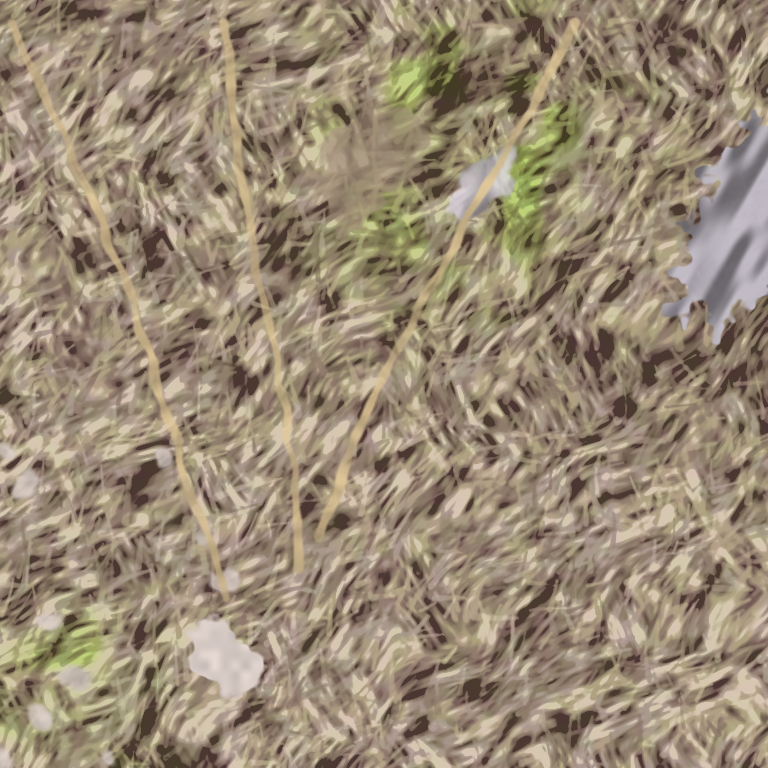
Reproduce this texture procedurally as a WebGL 2 fragment shader.

```glsl
#version 300 es
precision highp float;
uniform vec2 u_resolution;
out vec4 fragColor;

const vec3 SHADOW = vec3(0.29, 0.22, 0.19);
const vec3 EARTH = vec3(0.46, 0.38, 0.33);
const vec3 THATCH = vec3(0.56, 0.49, 0.42);
const vec3 STRAW = vec3(0.69, 0.63, 0.51);
const vec3 ASH = vec3(0.66, 0.60, 0.55);
const vec3 PALE = vec3(0.84, 0.78, 0.69);
const vec3 STALK = vec3(0.80, 0.71, 0.54);
const vec3 CHALK = vec3(0.86, 0.81, 0.79);
const vec3 SLATE = vec3(0.67, 0.65, 0.69);
const vec3 LEAF_TINT = vec3(0.88, 1.06, 0.66);
const float LEAN = 0.95;           // main direction of the grass, radians
const float FIBRE_CONTRAST = 2.1;
const float BLADE_CELLS = 23.0;
const int BLADE_LAYERS = 5;
const int PEBBLES = 12;

float hash(vec2 p) {
    vec3 q = fract(p.xyx * vec3(0.1031, 0.1030, 0.0973));
    q += dot(q, q.yzx + 33.33);
    return fract((q.x + q.y) * q.z);
}

vec2 hash2(vec2 p) { return vec2(hash(p), hash(p + 71.7)); }

float noise(vec2 p) {
    vec2 i = floor(p), f = fract(p);
    f = f * f * (3.0 - 2.0 * f);
    return mix(mix(hash(i), hash(i + vec2(1, 0)), f.x),
               mix(hash(i + vec2(0, 1)), hash(i + vec2(1, 1)), f.x), f.y);
}

// Coordinates along (x) and across (y) a direction
vec2 align(vec2 p, float a) {
    float c = cos(a), s = sin(a);
    return vec2(c * p.x + s * p.y, c * p.y - s * p.x);
}

float fibres(vec2 p, float a) {
    vec2 q = align(p, a);
    return 0.6 * noise(q * vec2(30.0, 105.0)) + 0.4 * noise(q * vec2(65.0, 190.0) + 40.0);
}

// Distance to a segment, and the position along it
vec2 segment(vec2 p, vec2 a, vec2 b) {
    vec2 d = b - a;
    float t = clamp(dot(p - a, d) / dot(d, d), 0.0, 1.0);
    return vec2(length(p - a - d * t), t);
}

// Soft, rough-edged ellipse
float stone(vec2 p, vec2 centre, vec2 radius, float a) {
    float d = length(align(p - centre, a) / radius) - 1.0;
    d += 0.6 * (noise(p * 45.0) - 0.5) + 0.25 * (noise(p * 110.0) - 0.5);
    float edge = 0.004 / radius.y;
    return 1.0 - smoothstep(-edge, edge, d);
}

float glow(vec2 p, vec2 centre, vec2 radius) {
    vec2 d = (p - centre) / radius;
    return exp(-dot(d, d));
}

// Paint short crossing blades into the tone
float blades(vec2 p, float tone) {
    for (int layer = 0; layer < BLADE_LAYERS; layer++) {
        vec2 g = align(p, float(layer) * 1.3) * BLADE_CELLS + float(layer) * 17.3;
        for (int k = 0; k < 9; k++) {
            vec2 cell = floor(g) + vec2(k % 3 - 1, k / 3 - 1);
            vec2 r = hash2(cell + 5.1), s = hash2(cell + 139.4);
            float a = LEAN + (r.x + r.y - 1.0) * 1.3 - float(layer) * 1.3;
            vec2 reach = vec2(cos(a), sin(a)) * mix(0.2, 0.65, s.x);
            vec2 mid = cell + hash2(cell + 27.9);
            vec2 d = segment(g, mid - reach, mid + reach);
            float width = mix(0.04, 0.10, s.y) * (1.0 - 0.6 * d.y);
            float cover = 1.0 - smoothstep(width - 0.03, width + 0.055, d.x);
            tone = mix(tone, mix(0.12, 1.0, sqrt(hash(cell + 63.2))), cover * 0.55);
        }
    }
    return tone;
}

vec3 grade(float t, float warmth) {
    vec3 light = mix(ASH, STRAW, warmth);
    vec3 c = mix(SHADOW, EARTH, smoothstep(0.02, 0.20, t));
    c = mix(c, THATCH, smoothstep(0.20, 0.44, t));
    c = mix(c, light, smoothstep(0.44, 0.72, t));
    return mix(c, PALE, smoothstep(0.74, 0.96, t));
}

void main() {
    vec2 p = gl_FragCoord.xy / u_resolution.y;
    vec2 w = p + 0.02 * (vec2(noise(p * 13.0), noise(p * 13.0 + 50.0)) - 0.5);

    // Matted grass in three drifting directions
    float f = mix(fibres(w, LEAN), fibres(w + 3.0, LEAN - 0.55), smoothstep(0.35, 0.65, noise(p * 9.0)));
    f = mix(f, fibres(w + 7.0, LEAN + 1.1), smoothstep(0.55, 0.75, noise(p * 11.0 + 20.0)));
    float tone = blades(w, 0.5 + (f - 0.5) * FIBRE_CONTRAST);

    // Gaps and broad shade
    float shade = glow(p, vec2(0.90, 0.53), vec2(0.20, 0.09)) + 0.6 * glow(p, vec2(0.85, 0.95), vec2(0.25, 0.12));
    float gap = noise(align(w, LEAN) * vec2(20.0, 34.0) + 9.0);
    tone -= 0.42 * smoothstep(0.68, 0.92, gap + 0.10 * shade) + 0.20 * shade;
    tone += 0.07 * (noise(p * 6.0 + 31.0) - 0.5) + 0.05 * (0.5 - p.y) + 0.03;
    float warmth = smoothstep(0.25, 0.7, noise(w * 38.0 + 12.0) + 0.15 * (p.y - 0.4));
    vec3 col = grade(tone, warmth);
    col += vec3(0.012, -0.012, 0.016) * (noise(p * 60.0 + 80.0) * 2.0 - 1.0);

    // Green growth
    float green = glow(p, vec2(0.62, 0.80), vec2(0.18, 0.18)) + glow(p, vec2(0.11, 0.09), vec2(0.10, 0.10));
    green = 0.25 * green + green * smoothstep(0.45, 0.75, noise(w * 19.0 + 4.0));
    col = mix(col, col * LEAF_TINT, clamp(green, 0.0, 1.0));

    // Flat tan clod, slate rock and chalk stones
    float grain = noise(align(p, 1.05) * vec2(16.0, 60.0));
    col = mix(col, THATCH * (0.98 + 0.22 * grain), 0.65 * stone(p, vec2(0.48, 0.79), vec2(0.085, 0.055), 1.0));
    vec3 slate = mix(SLATE * 0.62, SLATE * 1.14, smoothstep(0.15, 0.65, grain));
    col = mix(col, slate, 0.95 * stone(p, vec2(0.99, 0.73), vec2(0.16, 0.075), 1.05));
    col = mix(col, slate * 1.12, 0.8 * stone(p, vec2(0.63, 0.76), vec2(0.055, 0.028), 0.9));
    vec3 chalk = CHALK * (0.90 + 0.16 * noise(p * 75.0));
    col = mix(col, chalk, stone(p, vec2(0.295, 0.14), vec2(0.052, 0.042), -0.6));
    for (int i = 0; i < PEBBLES; i++) {
        vec2 r = hash2(vec2(i, 8.0)), s = hash2(vec2(i, 43.0));
        vec2 size = mix(0.008, 0.025, s.x * s.x) * vec2(1.4, 1.0);
        col = mix(col, chalk, 0.8 * stone(p, r * vec2(0.36, 0.42), size, s.y * 3.0));
    }

    // Long dry stalks fanning out from the lower middle
    for (int i = 0; i < 3; i++) {
        float k = float(i);
        vec2 foot = vec2(0.31 + 0.10 * k - 0.025 * k * k, 0.22 + 0.04 * k);
        vec2 tip = vec2(0.02 + 0.20 * k + 0.08 * k * k, 0.97);
        vec2 bend = vec2(0.012 * sin(p.y * 7.0 + k * 2.0) + 0.008 * (noise(vec2(p.y * 28.0, k)) - 0.5), 0.0);
        vec2 d = segment(p + bend, foot, tip);
        float width = 0.0045 + 0.003 * noise(vec2(d.y * 35.0, k * 9.0));
        float cover = 1.0 - smoothstep(width - 0.003, width + 0.002, d.x);
        vec3 straw = STALK * (0.90 + 0.22 * noise(vec2(d.y * 45.0, k * 5.0)));
        col = mix(col, straw, cover * mix(0.65, 0.95, noise(vec2(d.y * 18.0, k + 3.0))));
    }
    fragColor = vec4(clamp(col, 0.0, 1.0), 1.0);
}
```
